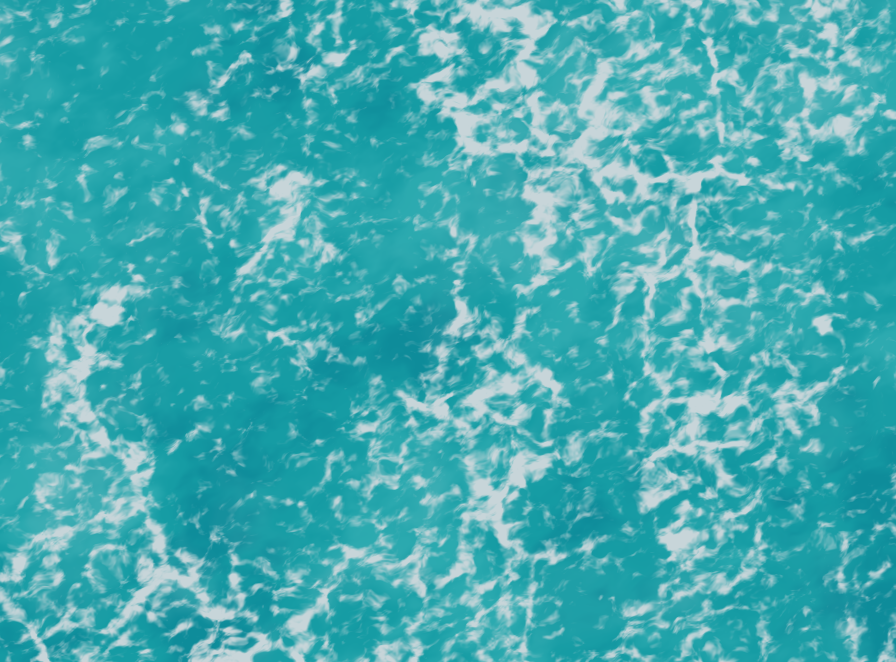
Reproduce this texture procedurally as a Shadertoy shader.

```glsl
// Turquoise sea from above, laced with broken threads and flecks of white foam.

const vec3 DEEP_WATER  = vec3(0.055, 0.550, 0.605);
const vec3 MID_WATER   = vec3(0.085, 0.612, 0.643);
const vec3 LIGHT_WATER = vec3(0.170, 0.665, 0.688);
const vec3 MILKY_WATER = vec3(0.400, 0.720, 0.745);
const vec3 FOAM_WHITE  = vec3(0.780, 0.835, 0.850);

const vec2 VEIN_SCALE  = vec2(6.6, 5.0);    // long foam threads, per canvas height
const vec2 WEB_SCALE   = vec2(16.0, 18.0);  // small lace between the threads
const vec2 GRAIN_SCALE = vec2(58.0, 86.0);  // flecks, stretched along the drift
const vec2 PATCH_SCALE = vec2(6.6, 3.2);    // upright bands of dense foam
const float DRIFT_ANGLE = 0.45;
const float COARSE_WARP = 0.17;
const float FINE_WARP = 0.042;
const float FOAM_START = 0.52;
const float FOAM_FULL = 1.04;

vec2 hash2(vec2 p) {
    vec3 h = fract(p.xyx * vec3(0.1031, 0.1030, 0.0973));
    h += dot(h, h.yzx + 33.33);
    return fract((h.xx + h.yz) * h.zy);
}

float valueNoise(vec2 p) {
    vec2 i = floor(p), f = fract(p);
    f = f * f * (3.0 - 2.0 * f);
    float low  = mix(hash2(i).x, hash2(i + vec2(1, 0)).x, f.x);
    float high = mix(hash2(i + vec2(0, 1)).x, hash2(i + vec2(1, 1)).x, f.x);
    return mix(low, high, f.y);
}

mat2 rotation(float angle) {
    float c = cos(angle), s = sin(angle);
    return mat2(c, -s, s, c);
}

float layeredNoise(vec2 p, int octaves) {
    float sum = 0.0, total = 0.0, amplitude = 0.5;
    for (int i = 0; i < octaves; i++) {
        sum += amplitude * valueNoise(p);
        total += amplitude;
        amplitude *= 0.5;
        p = rotation(0.6) * p * 2.03 + 11.7;
    }
    return sum / total;
}

vec2 warpField(vec2 p) {
    return vec2(layeredNoise(p, 3), layeredNoise(p + 37.2, 3)) - 0.5;
}

// Gap between the two nearest cell points: zero along the cell borders
float cellBorder(vec2 p) {
    vec2 i = floor(p), f = fract(p);
    float nearest = 8.0, second = 8.0;
    for (int y = -1; y <= 1; y++)
    for (int x = -1; x <= 1; x++) {
        vec2 cell = vec2(x, y);
        float d = length(cell + hash2(i + cell) - f);
        second = min(second, max(nearest, d));
        nearest = min(nearest, d);
    }
    return second - nearest;
}

void mainImage(out vec4 fragColor, in vec2 fragCoord) {
    vec2 uv = fragCoord / iResolution.xy;
    vec2 p = fragCoord / iResolution.y + 3.0;

    // Turbulent coordinates
    vec2 coarse = warpField(p * 5.0);
    vec2 fine = warpField(p * 23.0 + 9.0);
    vec2 q = p + COARSE_WARP * coarse + FINE_WARP * fine;

    // Where the foam gathers: fairly even, fuller in the middle
    float patches = layeredNoise((p + 0.12 * coarse) * PATCH_SCALE + 5.3, 4);
    float middle = exp(-12.0 * (uv.x - 0.55) * (uv.x - 0.55));
    float density = 0.12 + 0.73 * smoothstep(0.30, 0.68, patches) + 0.17 * middle;
    density *= 1.0 - 0.5 * smoothstep(0.90, 1.0, uv.x);

    // Threads and lace, torn apart by fine grain
    float vein = 1.0 - smoothstep(0.0, 0.18, cellBorder(q * VEIN_SCALE));
    float web = 1.0 - smoothstep(0.0, 0.36, cellBorder(q * WEB_SCALE + 20.0));
    vec2 drift = rotation(DRIFT_ANGLE) * (p + 0.6 * FINE_WARP * fine);
    float grain = layeredNoise(drift * GRAIN_SCALE, 3);
    float cover = 0.32 * vein * (0.30 + 0.70 * density)
                + 0.24 * web * density
                + 0.20 * (density - 0.5);
    float foam = smoothstep(FOAM_START, FOAM_FULL, grain + cover);

    // Water: broad swells, small ripples and a milky veil
    float swell = layeredNoise(p * vec2(3.6, 4.6) + 14.0, 4);
    float ripple = layeredNoise(drift * vec2(22.0, 40.0) + 50.0, 3);
    float tone = swell + 0.30 * (ripple - 0.5) + 0.12 * (density - 0.5);
    vec3 color = mix(DEEP_WATER, MID_WATER, smoothstep(0.26, 0.48, tone));
    color = mix(color, LIGHT_WATER, smoothstep(0.50, 0.76, tone));
    float veil = density * smoothstep(0.42, 0.74, layeredNoise(q * 8.0 + 60.0, 3));
    color = mix(color, MILKY_WATER, 0.40 * veil + 0.08 * vein * density);

    color = mix(color, FOAM_WHITE, foam);
    fragColor = vec4(color, 1.0);
}
```
